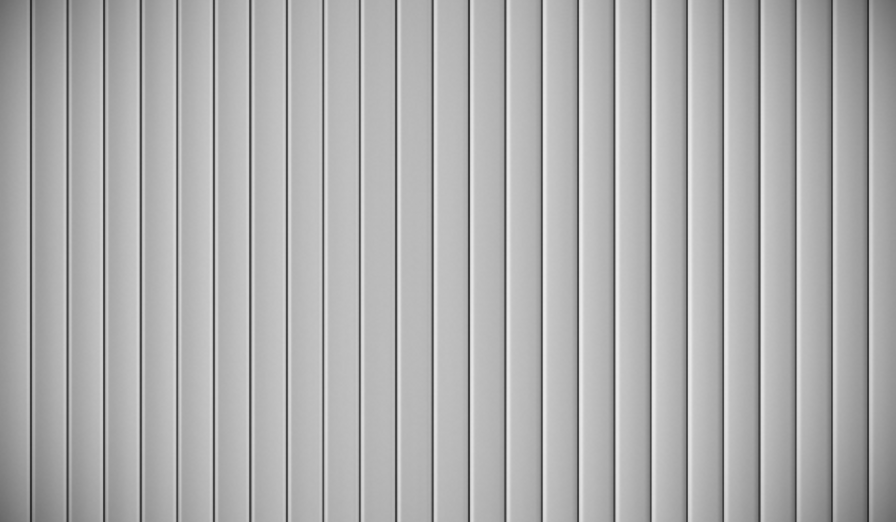
Reproduce this texture procedurally as a WebGL 2 fragment shader.

```glsl
#version 300 es
precision highp float;
// Grey vertical metal slats with dark seams, bright bevels and light falling from the middle.
uniform vec2 u_resolution;
out vec4 fragColor;

// Lengths are fractions of the canvas width.
const float FIRST_SEAM = 0.0345;
const float LAST_SEAM = 0.9688;
const float SLAT_GAPS = 23.0;
const float LENS_BOW = 0.0015;
const float SEAM_HALF_WIDTH = 0.0011;

const vec3 SEAM_COLOR = vec3(0.25);
const vec3 BEVEL_COLOR = vec3(0.91);
const vec3 LIT_FACE = vec3(0.765);
const vec3 SHADED_FACE = vec3(0.67);
const vec3 EDGE_COLOR = vec3(0.48);

float hash(vec2 p) {
    return fract(sin(dot(p, vec2(127.1, 311.7))) * 43758.5453);
}

float valueNoise(vec2 p) {
    vec2 cell = floor(p);
    vec2 f = fract(p);
    f = f * f * (3.0 - 2.0 * f);
    float low = mix(hash(cell), hash(cell + vec2(1.0, 0.0)), f.x);
    float high = mix(hash(cell + vec2(0.0, 1.0)), hash(cell + vec2(1.0, 1.0)), f.x);
    return mix(low, high, f.y);
}

float bell(float x, float center, float width) {
    float t = (x - center) / width;
    return exp(-t * t);
}

// Slat index plus position across it; seams fall on whole numbers.
float slatCoordinate(float x) {
    float t = (x - FIRST_SEAM) / (LAST_SEAM - FIRST_SEAM);
    float bow = LENS_BOW * 4.0 * t * (1.0 - t);
    return (t - bow / (LAST_SEAM - FIRST_SEAM)) * SLAT_GAPS;
}

// Face, rounded edges and bevels; side runs from 0 at the left to 1 at the right.
vec3 slatColor(float across, float variation, float side) {
    float towardShade = mix(1.0 - across, across, side);
    vec3 color = mix(LIT_FACE, SHADED_FACE, smoothstep(0.1, 0.9, towardShade));
    color *= 1.0 + 0.02 * (variation - 0.5);
    float edge = smoothstep(0.80, 1.0, across);
    color = mix(color, EDGE_COLOR, 0.8 * side * edge);
    float leftBevel = bell(across, 0.085, mix(0.035, 0.065, side));
    float rightBevel = bell(across, 0.92, 0.04) * (1.0 - side);
    color = mix(color, BEVEL_COLOR, leftBevel * mix(0.55, 0.9, side));
    return mix(color, BEVEL_COLOR, 0.5 * rightBevel);
}

float seamCoverage(float dist, float halfWidth, float pixel) {
    return 1.0 - smoothstep(halfWidth - 0.6 * pixel, halfWidth + 0.6 * pixel, dist);
}

// Broad light with darker side edges and corners.
float vignette(vec2 uv) {
    vec2 q = abs(uv * 2.0 - 1.0);
    float sides = 0.14 * pow(q.x, 4.0);
    float ends = 0.06 * pow(q.y, 3.0);
    float corners = 0.22 * pow(q.x * q.y, 3.0);
    return 1.03 - sides - ends - corners;
}

void main() {
    vec2 uv = gl_FragCoord.xy / u_resolution;
    vec2 p = gl_FragCoord.xy / u_resolution.x;
    float pitch = (LAST_SEAM - FIRST_SEAM) / SLAT_GAPS;

    float coordinate = slatCoordinate(p.x);
    float across = fract(coordinate);
    float variation = hash(vec2(floor(coordinate), 3.0));
    vec3 color = slatColor(across, variation, smoothstep(0.1, 0.8, uv.x));

    // Seams differ slightly in width and depth.
    float seamId = floor(coordinate + 0.5);
    float seamVariation = hash(vec2(seamId, 8.0));
    float seamDistance = abs(coordinate - seamId) * pitch;
    float halfWidth = SEAM_HALF_WIDTH * mix(0.9, 1.1, seamVariation);
    float seam = seamCoverage(seamDistance, halfWidth, 1.0 / u_resolution.x);
    color = mix(color, SEAM_COLOR, seam * mix(0.92, 1.0, seamVariation));

    // Broad light, faint lengthwise streaks and fine grain.
    color *= vignette(uv);
    color += 0.006 * (valueNoise(p * vec2(160.0, 6.0)) - 0.5);
    color += 0.010 * (valueNoise(p * 420.0) - 0.5);
    fragColor = vec4(clamp(color, 0.0, 1.0), 1.0);
}
```
